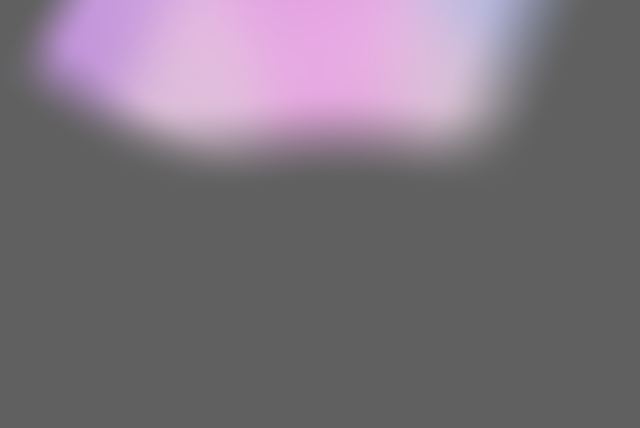
Reproduce this background procedurally as a Shadertoy shader.

```glsl
// Draws a blurred pink and lilac glow hanging from the top of a flat grey field.

const vec3 GREY = vec3(0.377);
const int TINTS = 11;

// Centres of the tints, in units of the canvas height
const vec2 CENTRES[TINTS] = vec2[](
    vec2(0.16, 0.86), vec2(0.20, 0.98), vec2(0.47, 0.82), vec2(0.44, 0.71),
    vec2(0.72, 1.00), vec2(0.78, 0.83), vec2(0.80, 0.69), vec2(0.98, 0.82),
    vec2(1.07, 0.74), vec2(1.16, 0.98), vec2(1.30, 0.99));

const vec3 COLOURS[TINTS] = vec3[](
    vec3(0.73, 0.56, 0.83), vec3(0.79, 0.61, 0.88), vec3(0.91, 0.74, 0.89),
    vec3(0.84, 0.76, 0.82), vec3(0.88, 0.63, 0.88), vec3(0.94, 0.68, 0.91),
    vec3(0.85, 0.62, 0.83), vec3(0.91, 0.73, 0.89), vec3(0.80, 0.78, 0.78),
    vec3(0.75, 0.75, 0.89), vec3(0.58, 0.64, 0.80));

// Coverage to the left of the line from a to b, faded over +-blur
float softEdge(vec2 p, vec2 a, vec2 b, float blur) {
    vec2 along = normalize(b - a);
    float side = dot(p - a, vec2(-along.y, along.x));
    return smoothstep(-blur, blur, side);
}

// Normalised Gaussian blend of all tints
vec3 blendTints(vec2 p, float radius) {
    vec3 sum = vec3(0.0);
    float total = 0.0;
    for (int i = 0; i < TINTS; i++) {
        vec2 offset = (p - CENTRES[i]) / radius;
        float weight = exp(-dot(offset, offset));
        sum += weight * COLOURS[i];
        total += weight;
    }
    return sum / max(total, 1e-20);
}

// Product of four soft sides; the lower one is gently wavy
float glowMask(vec2 p) {
    float wave = 0.012 * cos(6.2832 * (p.x - 0.45) / 0.7);
    float mask = softEdge(p, vec2(0.155, 1.0), vec2(0.08, 0.86), 0.075);
    mask *= softEdge(p, vec2(0.10, 0.835), vec2(0.35, 0.66), 0.10);
    mask *= softEdge(p + vec2(0.0, wave), vec2(0.35, 0.67), vec2(1.12, 0.67), 0.11);
    mask *= softEdge(p, vec2(1.125, 0.68), vec2(1.255, 1.0), 0.13);
    return mask;
}

void mainImage(out vec4 fragColor, in vec2 fragCoord) {
    vec2 p = fragCoord / iResolution.y;
    vec3 colour = mix(GREY, blendTints(p, 0.16), glowMask(p));
    fragColor = vec4(colour, 1.0);
}
```
